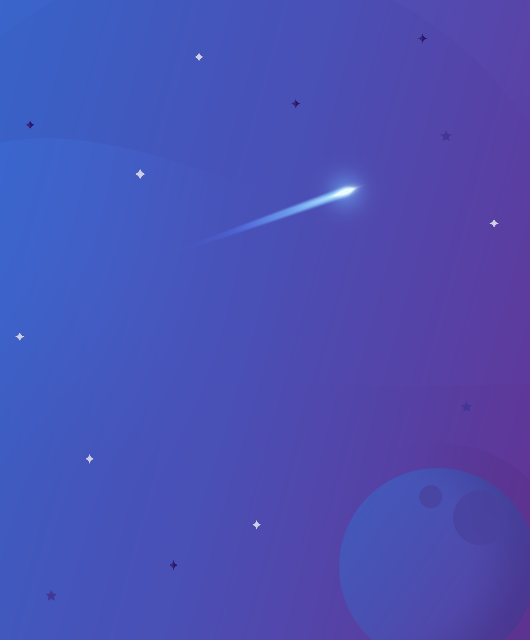
A WebGL 2 fragment shader for this background:

```glsl
#version 300 es
precision highp float;
// Night sky: a diagonal blue-to-violet gradient with faint curved layers,
// scattered stars, a glowing comet and a cratered planet in the corner.
// Shapes are distance functions in units of the canvas height.

#define SKY_BLUE vec3(0.215, 0.390, 0.785)
#define SKY_MID vec3(0.290, 0.310, 0.710)
#define SKY_VIOLET vec3(0.375, 0.220, 0.605)
#define STAR_LIGHT vec3(0.80, 0.81, 0.90)
#define STAR_DARK vec3(0.16, 0.09, 0.42)
#define STAR_FAINT vec3(0.26, 0.21, 0.59)
#define COMET_HEAD vec2(0.540, 0.7005)
#define COMET_TAIL vec2(0.267, 0.604)
#define PLANET vec3(0.684, 0.1146, 0.154)

uniform vec2 u_resolution;
out vec4 outColor;

// Star centres: xy is the position, z the radius
const vec3 lightStars[6] = vec3[6](
  vec3(0.311, 0.911, 0.0080), vec3(0.219, 0.728, 0.0095), vec3(0.772, 0.651, 0.0080),
  vec3(0.031, 0.474, 0.0080), vec3(0.140, 0.283, 0.0080), vec3(0.401, 0.180, 0.0080));
const vec3 darkStars[4] = vec3[4](
  vec3(0.660, 0.940, 0.0080), vec3(0.462, 0.838, 0.0080),
  vec3(0.047, 0.805, 0.0080), vec3(0.271, 0.117, 0.0080));
const vec3 faintStars[3] = vec3[3](
  vec3(0.697, 0.787, 0.0090), vec3(0.729, 0.364, 0.0090), vec3(0.080, 0.069, 0.0090));
const vec3 craters[2] = vec3[2](vec3(0.751, 0.191, 0.043), vec3(0.673, 0.224, 0.018));

// Coverage of a shape with a one-pixel soft edge
float cover(float d) {
  return clamp(0.5 - d * u_resolution.y, 0.0, 1.0);
}

float circle(vec2 p, vec3 c) {
  return length(p - c.xy) - c.z;
}

// Four-pointed sparkle with concave sides
float sparkle(vec2 p, float r) {
  vec2 q = pow(abs(p) + 1e-6, vec2(0.62));
  return pow(q.x + q.y, 1.0 / 0.62) - r;
}

// Five-pointed star, folded into one half of a point
float fiveStar(vec2 p, float r) {
  float sector = radians(72.0);
  float a = mod(atan(p.x, p.y) + 0.5 * sector, sector) - 0.5 * sector;
  vec2 q = length(p) * vec2(cos(a), abs(sin(a)));
  return dot(q - vec2(r, 0.0), vec2(0.443, 0.897));
}

vec3 skyGradient(vec2 uv) {
  float t = uv.x * 0.75 + (1.0 - uv.y) * 0.25;
  vec3 c = mix(SKY_BLUE, SKY_MID, smoothstep(-0.1, 0.55, t));
  return mix(c, SKY_VIOLET, clamp((t - 0.48) / 0.46, 0.0, 1.0));
}

// Large, barely visible curved layers
vec3 addLayers(vec3 col, vec2 p) {
  float d = abs(p.x - 0.075);
  float ridge = 0.784 - 1.35 * d * d / (1.0 + 2.4 * d);
  float hill = cover(p.y - ridge) * smoothstep(0.46, 0.12, p.x) * smoothstep(0.2, 0.65, p.y);
  col += hill * vec3(0.004, 0.022, 0.030);
  float corner = cover(-circle(p, vec3(0.35, 0.50, 0.565)));
  col += corner * smoothstep(0.75, 0.9, p.y) * vec3(0.008, 0.010, 0.012);
  float valley = cover(p.y - 0.397 - 0.15 * (p.x - 0.65) * (p.x - 0.65));
  col -= valley * smoothstep(0.40, 0.75, p.x) * vec3(0.003, 0.008, 0.012);
  float shade = cover(circle(p, vec3(0.684, 0.10, 0.208)));
  return col - shade * smoothstep(0.60, 0.80, p.x) * vec3(0.010, 0.012, 0.025);
}

vec3 addStars(vec3 col, vec2 p) {
  for (int i = 0; i < 6; i++)
    col = mix(col, STAR_LIGHT, cover(sparkle(p - lightStars[i].xy, lightStars[i].z)));
  for (int i = 0; i < 4; i++) {
    vec2 q = p - darkStars[i].xy;
    vec3 tint = STAR_DARK + 0.07 * smoothstep(0.001, -0.001, q.x);
    col = mix(col, tint, cover(sparkle(q, darkStars[i].z)));
  }
  for (int i = 0; i < 3; i++)
    col = mix(col, STAR_FAINT, cover(fiveStar(p - faintStars[i].xy, faintStars[i].z)));
  return col;
}

vec3 addPlanet(vec3 col, vec2 p) {
  vec2 q = (p - PLANET.xy) / PLANET.z;
  float t = clamp(0.5 + 0.40 * q.x - 0.28 * q.y, 0.0, 1.0);
  vec3 body = mix(vec3(0.265, 0.345, 0.730), vec3(0.335, 0.255, 0.640), t);
  body -= smoothstep(0.75, 1.45, length(q + vec2(0.5, -0.1))) * vec3(0.04, 0.04, 0.07);
  for (int i = 0; i < 2; i++)
    body = mix(body, vec3(0.285, 0.255, 0.615), 0.75 * cover(circle(p, craters[i])));
  return mix(col, body, cover(circle(p, PLANET)));
}

// Tapered tail, round halo and white-hot head
vec3 addComet(vec3 col, vec2 p) {
  vec2 path = COMET_HEAD - COMET_TAIL;
  vec2 axis = normalize(path), q = p - COMET_HEAD;
  float along = dot(q, axis), side = abs(dot(q, vec2(-axis.y, axis.x)));
  float u = clamp(1.0 + along / length(path), 0.0, 1.0);
  float front = smoothstep(0.022, 0.0, along);
  float width = 0.0105 * sqrt(u) * front + 1e-4;
  float tail = smoothstep(width, 0.3 * width, side) * smoothstep(0.0, 0.55, u) * front;
  vec3 tint = mix(vec3(0.30, 0.39, 0.86), vec3(0.50, 0.77, 0.99), smoothstep(0.25, 0.95, u));
  float r = length(q);
  col = mix(col, vec3(0.42, 0.66, 0.96), 0.55 * exp(-r * r / 0.0008));
  col = mix(col, tint, 0.9 * tail);
  float streak = exp(-pow(side / 0.0032, 2.0)) * smoothstep(0.65, 1.0, u) * front;
  float core = exp(-pow(along / 0.015, 2.0) - pow(side / 0.0065, 2.0));
  float spike = exp(-pow(side / 0.0015, 2.0)) * smoothstep(0.036, 0.0, abs(along));
  return mix(col, vec3(0.92, 0.99, 1.0), clamp(0.6 * streak + core + 0.35 * spike, 0.0, 1.0));
}

void main() {
  vec2 p = gl_FragCoord.xy / u_resolution.y;
  vec3 col = addLayers(skyGradient(gl_FragCoord.xy / u_resolution), p);
  col = addPlanet(addStars(col, p), p);
  outColor = vec4(addComet(col, p), 1.0);
}
```
